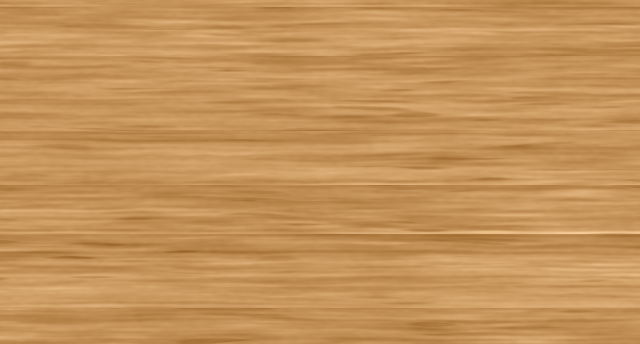
A Shadertoy shader for this texture:

```glsl
vec3 hash3(vec2 cell) {
    vec3 q = fract(cell.xyx * vec3(0.1031, 0.1030, 0.0973));
    q += dot(q, q.yxz + 33.33);
    return fract((q.xxy + q.yzz) * q.zyx);
}

// Cellular noise: every cell scatters one soft light or dark fleck
float flecks(vec2 p) {
    vec2 cell = floor(p);
    float sum = 0.0;
    for (int j = -1; j <= 1; j++)
    for (int i = -1; i <= 1; i++) {
        vec2 neighbour = cell + vec2(i, j);
        vec3 rnd = hash3(neighbour + 71.0);
        float reach = 1.0 - smoothstep(0.0, 1.0, length(neighbour + rnd.xy - p));
        sum += (rnd.z * 2.0 - 1.0) * reach;
    }
    return sum;
}

void mainImage(out vec4 fragColor, in vec2 fragCoord) {
    vec2 uv = fragCoord / iResolution.y;

    // Slats of uneven height, each lighter toward its lower edge
    float slat = uv.y * 5.8 + 0.29 + 0.14 * cos((uv.y - 0.57) * 12.0);
    float across = fract(slat);
    float slatId = floor(slat);
    float pixel = fwidth(slat);
    float shade = mix(0.24, -0.22, across) + 0.3 * (hash3(vec2(slatId, 5.0)).x - 0.5);
    float tone = mix(-0.1, shade, smoothstep(0.0, pixel, across));

    // Fibres, slightly wavy and shifted from slat to slat
    vec2 grain = uv + vec2(slatId * 3.7, 0.0);
    grain.y += 0.002 * sin(uv.x * 5.0 + uv.y * 19.0) + 0.001 * sin(uv.x * 17.0 - uv.y * 40.0);
    float broad = flecks(grain * vec2(1.1, 15.0));
    float figure = 0.7 + 0.6 * smoothstep(-0.4, 0.5, flecks(grain * vec2(1.6, 7.0) + 40.0));
    tone += 0.42 * broad;
    tone += 0.50 * flecks(grain * vec2(2.4, 48.0) + 13.0);
    tone += 0.55 * flecks(grain * vec2(1.3, 120.0) + 29.0);
    tone += 0.55 * figure * flecks(grain * vec2(7.5, 115.0) + 57.0);
    tone += 0.16 * flecks(grain * vec2(45.0, 140.0) + 83.0);

    // Sparse dark pores and pale dashes
    float dashes = flecks(grain * vec2(6.0, 88.0) + 101.0);
    tone -= 0.9 * figure * smoothstep(0.55, 1.1, dashes);
    tone += 0.5 * smoothstep(0.6, 1.1, -dashes);

    // Broken seams: a pale lip above a dark joint
    float wear = smoothstep(-0.5, 0.6, flecks(vec2(uv.x * 2.5, slatId * 9.0 + 0.5)));
    float lip = smoothstep(0.0, 0.02, across) * (1.0 - smoothstep(0.03, 0.07, across));
    float joint = smoothstep(0.93, 0.98, across);
    tone += 0.75 * wear * lip - 0.55 * (1.0 - 0.6 * wear) * joint;

    vec3 bamboo = vec3(0.772, 0.580, 0.358) + tone * vec3(0.075, 0.083, 0.088);
    fragColor = vec4(clamp(bamboo, 0.0, 1.0), 1.0);
}
```
